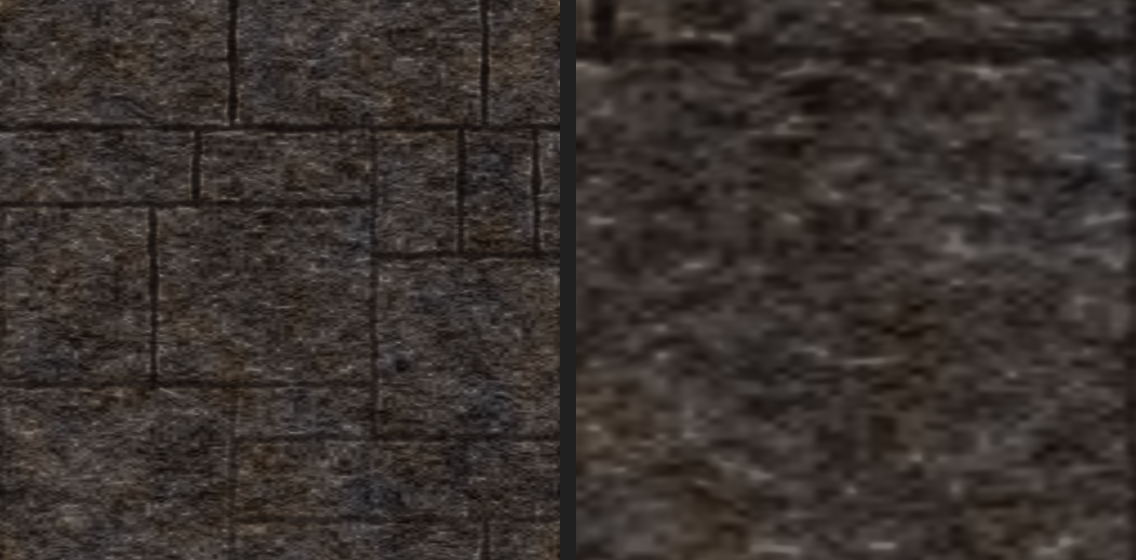
Left: the whole. Right: its middle third, enlarged.
This texture is drawn by a Shadertoy shader. Its source:

```glsl
// Dark, worn stone wall of unequal rectangular blocks with recessed mortar joints.

const vec3 STONE_TINT = vec3(0.022, -0.008, -0.025);
const vec3 WARM_DRIFT = vec3(0.030, 0.006, -0.026);
const vec3 JOINT_COLOR = vec3(0.085, 0.062, 0.055);
const vec3 RIM_COLOR = vec3(0.150, 0.145, 0.135);
const float STONE_TONE = 0.212;
const float BLOCK_CONTRAST = 0.025;
const float JOINT_HALF_WIDTH = 0.0056;
const float RIM_OFFSET = 0.0115;
const float RIM_WIDTH = 0.0032;
const float EDGE_WOBBLE = 0.006;

// Joints: position, start, end, depth.
const int UPRIGHT_COUNT = 10;
const vec4 UPRIGHTS[UPRIGHT_COUNT] = vec4[](
    vec4(0.415, 0.772, 1.0, 1.0), vec4(0.866, 0.772, 1.0, 1.0),
    vec4(0.352, 0.635, 0.772, 0.95), vec4(0.667, 0.219, 0.772, 0.65),
    vec4(0.824, 0.545, 0.772, 0.9), vec4(0.957, 0.545, 0.772, 0.95),
    vec4(0.273, 0.314, 0.635, 0.95), vec4(0.415, 0.0, 0.314, 0.45),
    vec4(0.866, 0.0, 0.073, 0.8), vec4(0.002, 0.0, 0.635, 0.35));

const int LEVEL_COUNT = 7;
const vec4 LEVELS[LEVEL_COUNT] = vec4[](
    vec4(0.772, 0.0, 1.0, 1.0), vec4(0.636, 0.0, 0.667, 0.85),
    vec4(0.545, 0.667, 1.0, 0.85), vec4(0.314, 0.0, 0.667, 0.75),
    vec4(0.219, 0.415, 1.0, 0.65), vec4(0.073, 0.415, 1.0, 0.55),
    vec4(0.636, 0.957, 1.0, 0.7));

float hash(vec2 p) {
    vec3 q = fract(p.xyx * 0.1031);
    q += dot(q, q.yzx + 33.33);
    return fract((q.x + q.y) * q.z);
}

// Value noise that wraps at the canvas edges.
float noise(vec2 p, vec2 cells, float seed) {
    p *= cells;
    vec2 i = floor(p), f = p - i;
    f = f * f * (3.0 - 2.0 * f);
    vec2 a = mod(i, cells) + seed, b = mod(i + 1.0, cells) + seed;
    return mix(mix(hash(a), hash(vec2(b.x, a.y)), f.x),
               mix(hash(vec2(a.x, b.y)), hash(b), f.x), f.y);
}

// Adds one joint to crack and rim, and tracks the nearest joint before the point.
void addJoint(vec4 joint, float across, float along, float halfWidth, float lowSideOnly,
              inout float crack, inout float rim, inout vec2 nearest) {
    float offset = across - joint.x;
    float gap = fract(offset);
    offset -= round(offset);
    float beyond = max(max(joint.y - along, along - joint.z), 0.0);
    float d = length(vec2(offset, beyond));
    float pixel = 1.0 / iResolution.y;
    crack = max(crack, joint.w * (1.0 - smoothstep(halfWidth * 0.3, halfWidth * 1.4 + pixel, d)));
    if (beyond > 0.0) return;
    float lit = mix(0.75, offset < 0.0 ? 1.1 : 0.25, lowSideOnly);
    float band = (d - RIM_OFFSET) / RIM_WIDTH;
    rim = max(rim, joint.w * lit * exp(-band * band));
    if (gap < nearest.x) nearest = vec2(gap, joint.x);
}

void mainImage(out vec4 fragColor, in vec2 fragCoord) {
    vec2 uv = fragCoord / iResolution.xy;

    // Uneven block edges
    vec2 wobble = vec2(noise(uv, vec2(34.0), 3.0), noise(uv, vec2(34.0), 51.0)) - 0.5;
    vec2 p = uv + EDGE_WOBBLE * wobble;
    float wear = noise(uv, vec2(22.0), 87.0);
    float halfWidth = JOINT_HALF_WIDTH * (0.6 + 0.8 * wear);

    // Joints, with the left and lower joint identifying each block
    float crack = 0.0, rim = 0.0;
    vec2 left = vec2(2.0, 0.0), below = vec2(2.0, 0.0);
    for (int i = 0; i < UPRIGHT_COUNT; i++)
        addJoint(UPRIGHTS[i], p.x, p.y, halfWidth, 0.0, crack, rim, left);
    for (int i = 0; i < LEVEL_COUNT; i++)
        addJoint(LEVELS[i], p.y, p.x, halfWidth, 1.0, crack, rim, below);
    float blockTone = hash(vec2(left.y, below.y) * 97.0) - 0.5;

    // Chiselled grain, stretched sideways
    vec2 bent = uv + vec2(0.0, 0.012 * noise(uv, vec2(18.0, 24.0), 11.0));
    float patches = noise(uv, vec2(7.0), 23.0) - 0.5;
    float lumps = noise(bent, vec2(19.0, 34.0), 31.0) - 0.5;
    float streaks = noise(bent, vec2(52.0, 120.0), 43.0) - 0.5;
    float grain = noise(bent, vec2(125.0, 220.0), 67.0) - 0.5;
    float chips = smoothstep(0.2, 0.5, streaks) * smoothstep(-0.1, 0.4, grain);
    float tone = STONE_TONE + BLOCK_CONTRAST * blockTone + 0.05 * patches
               + 0.085 * lumps + 0.15 * streaks + 0.14 * grain + 0.09 * chips;

    // Warm and cool stains
    float stain = noise(uv, vec2(9.0), 71.0) + noise(uv, vec2(17.0), 79.0) - 1.0;
    vec3 color = vec3(tone) + STONE_TINT + WARM_DRIFT * stain;

    // Worn light rims, then dark joints
    float rimWear = smoothstep(0.15, 0.85, noise(uv, vec2(44.0), 91.0));
    color += RIM_COLOR * rim * rimWear * (0.7 + 0.6 * streaks);
    color = mix(color, JOINT_COLOR + 0.05 * grain, crack * (0.72 + 0.25 * wear));

    fragColor = vec4(clamp(color, 0.0, 1.0), 1.0);
}
```
